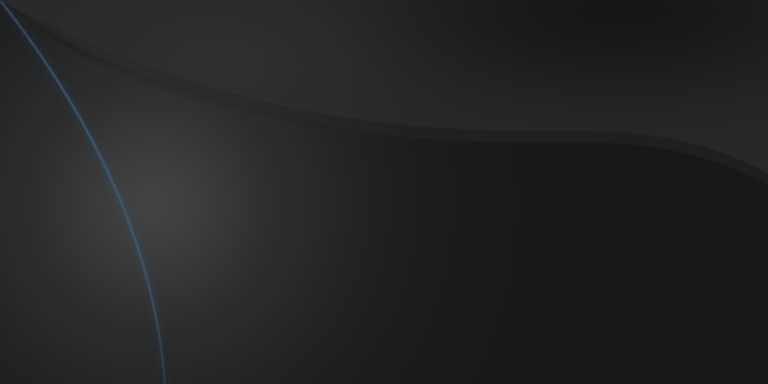
Give the GLSL for this background, as a Shadertoy shader.

```glsl
// Dark charcoal backdrop: a soft grey glow, a thin blue arc and a curved upper sheet.

// Positions are in canvas heights, origin at the lower left.
const vec3 BASE = vec3(0.092, 0.094, 0.098);
const vec3 GLOW = vec3(0.168, 0.167, 0.165);
const vec2 GLOW_CENTER = vec2(0.40, 0.47);
const float GLOW_RADIUS = 0.42;

const vec3 SHEET = vec3(0.156, 0.157, 0.156);
const float SHEET_LIGHT = 0.036;
const vec2 SHEET_LIGHT_CENTER = vec2(0.60, 0.84);
const vec2 SHEET_LIGHT_SIZE = vec2(0.36, 0.18);
const float SHEET_SHADE = 0.068;
const vec2 SHEET_SHADE_CENTER = vec2(1.62, 0.97);
const vec2 SHEET_SHADE_SIZE = vec2(0.62, 0.23);

const float BAND_WIDTH = 0.030;
const float BAND_MIX = 0.50;
const float BAND_LIGHT = 0.022;
const float EDGE_SOFTNESS = 0.003;
const float SHADOW = 0.022;
const float SHADOW_WIDTH = 0.012;

const vec3 ARC_BLUE = vec3(0.23, 0.37, 0.51);
const float ARC_APEX_X = 0.433;
const float ARC_APEX_Y = -0.10;
const float ARC_BEND = 0.358;
const float ARC_WIDTH = 0.0042;
const float ARC_HALO = 0.013;

// Elliptical soft spot
float spot(vec2 p, vec2 center, vec2 size) {
    vec2 q = (p - center) / size;
    return exp(-dot(q, q));
}

// Height of the sheet's lower edge: a long sag, then a drop at the right
float sheetEdge(float x) {
    float sag = 0.341 * (1.0 - pow(max(1.0 - x / 1.4, 0.0), 2.2));
    float drop = 0.11 * pow(max((x - 1.5) / 0.5, 0.0), 2.4);
    return 1.0 - sag - drop;
}

// Signed distance to the parabolic arc, negative on its left
float arcDistance(vec2 p) {
    float h = p.y - ARC_APEX_Y;
    float slope = 2.0 * ARC_BEND * h;
    return (p.x - ARC_APEX_X + ARC_BEND * h * h) / sqrt(1.0 + slope * slope);
}

void mainImage(out vec4 fragColor, in vec2 fragCoord) {
    vec2 p = fragCoord / iResolution.y;
    p.x *= 2.0 * iResolution.y / iResolution.x;
    float soft = max(EDGE_SOFTNESS, 1.0 / iResolution.y);

    // Lower ground with its round glow
    float r = length(p - GLOW_CENTER) / GLOW_RADIUS;
    vec3 color = BASE + GLOW * exp(-pow(r, 1.5));

    // Blue arc with a faint halo, dimmer at both ends
    float arc = arcDistance(p);
    float fade = mix(0.38, 0.72, smoothstep(0.0, 0.4, p.y));
    fade *= mix(1.0, 0.8, smoothstep(0.75, 1.0, p.y));
    float line = exp(-arc * arc / (ARC_WIDTH * ARC_WIDTH));
    float halo = 0.18 * exp(-arc * arc / (ARC_HALO * ARC_HALO));
    color = mix(color, ARC_BLUE, fade * max(line, halo));

    // Upper sheet, lit at the left and shaded at the top right
    vec3 sheet = SHEET
        + SHEET_LIGHT * spot(p, SHEET_LIGHT_CENTER, SHEET_LIGHT_SIZE)
        - SHEET_SHADE * spot(p, SHEET_SHADE_CENTER, SHEET_SHADE_SIZE);

    // Thin shadow under the band, fading to the right
    float edge = p.y - sheetEdge(p.x);
    float bandWidth = BAND_WIDTH * smoothstep(0.0, 0.25, p.x);
    float below = (edge + bandWidth) / SHADOW_WIDTH;
    float leftPart = 1.0 - smoothstep(0.3, 1.1, p.x);
    color -= SHADOW * leftPart * smoothstep(0.05, 0.2, p.x) * exp(-below * below);

    // Translucent band, then the sheet itself
    vec3 bandColor = SHEET + BAND_LIGHT * leftPart - 0.012;
    color = mix(color, bandColor, BAND_MIX * smoothstep(-soft, soft, edge + bandWidth));
    color = mix(color, sheet, smoothstep(-soft, soft, edge));

    fragColor = vec4(color, 1.0);
}
```
